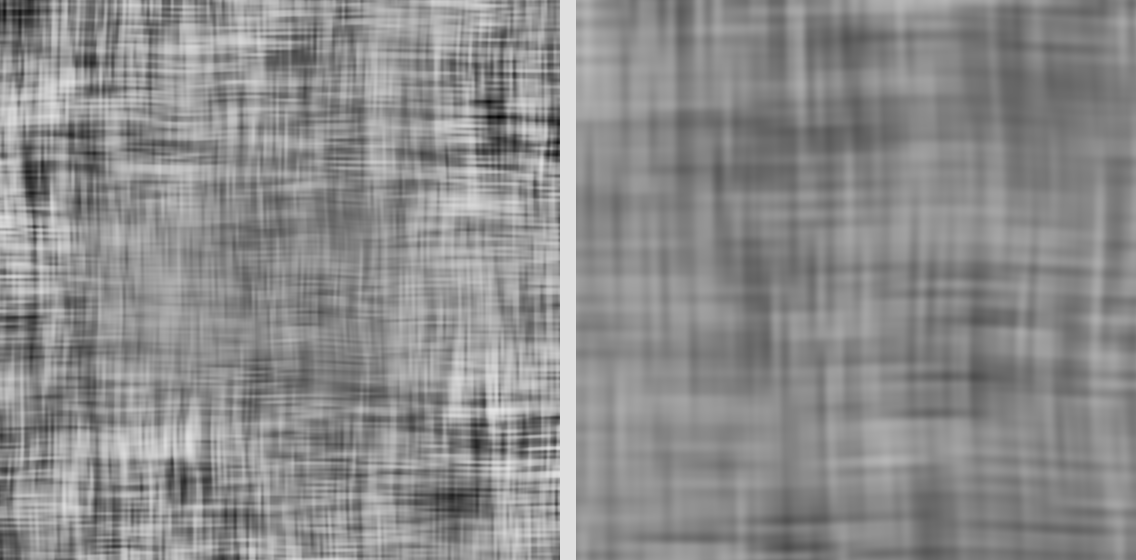
Left, the full canvas; right, a detail of the centre.
Give the GLSL for this texture, as a WebGL 2 fragment shader.

```glsl
#version 300 es
precision highp float;

#define BASE_GREY 0.56
#define CALM_CONTRAST 0.065
#define WORN_CONTRAST 0.215
#define BLOTCH_CONTRAST 0.2
#define COARSEST_THREADS 9.0
#define THREAD_OCTAVES 5
#define THREAD_GROWTH 2.12
#define COARSE_WEIGHT 0.34
#define FINE_WEIGHT 0.8
#define WOBBLE 0.006

uniform vec2 u_resolution;
out vec4 fragColor;

// Integer hash of a lattice cell, 0 to 1
float hash(vec2 cell, float seed) {
    uvec3 q = uvec3(ivec3(vec3(cell, seed)));
    uint h = q.x * 1597334673u ^ q.y * 3812015801u ^ q.z * 2798796415u;
    h = (h ^ (h >> 16)) * 2246822519u;
    h = (h ^ (h >> 13)) * 3266489917u;
    return float((h ^ (h >> 16)) >> 8) / 16777216.0;
}

vec2 fade(vec2 t) {
    return t * t * (3.0 - 2.0 * t);
}

float valueNoise(vec2 p, float seed) {
    vec2 cell = floor(p);
    vec2 w = fade(p - cell);
    float low = mix(hash(cell, seed), hash(cell + vec2(1, 0), seed), w.x);
    float high = mix(hash(cell + vec2(0, 1), seed), hash(cell + vec2(1, 1), seed), w.x);
    return mix(low, high, w.y);
}

// Soft clouds, centred on 0.5
float clouds(vec2 p, float seed) {
    float sum = 0.0;
    float weight = 0.55;
    for (int i = 0; i < 4; i++) {
        sum += weight * (valueNoise(p, seed + float(i)) - 0.5);
        p = p * 2.03 + 7.3;
        weight *= 0.5;
    }
    return 0.5 + sum;
}

// Brightness along one thread; every row is shifted by its own amount
float strand(float along, float row, float seed) {
    float x = along + 9.0 * hash(vec2(row, 77.0), seed);
    float cell = floor(x);
    float w = fade(vec2(x - cell)).x;
    return mix(hash(vec2(cell, row), seed), hash(vec2(cell + 1.0, row), seed), w);
}

float threads(vec2 p, float seed) {
    float row = floor(p.y);
    float w = fade(vec2(p.y - row)).x;
    return 2.0 * mix(strand(p.x, row, seed), strand(p.x, row + 1.0, seed), w) - 1.0;
}

// Streaks along x, from wide bands down to single threads
float streaks(vec2 p, float seed) {
    p.y += WOBBLE * (valueNoise(p * vec2(9.0, 5.0), seed + 50.0) - 0.5);
    float sum = 0.0;
    float count = COARSEST_THREADS;
    float lengthwise = 2.6;
    for (int i = 0; i < THREAD_OCTAVES; i++) {
        float layer = seed + float(i);
        float fineness = float(i) / float(THREAD_OCTAVES - 1);
        float patchy = 0.4 + 1.2 * valueNoise(p * 7.0 + 3.7 * float(i), layer + 20.0);
        sum += mix(COARSE_WEIGHT, FINE_WEIGHT, fineness) * patchy
             * threads(p * vec2(lengthwise, count), layer);
        count *= THREAD_GROWTH;
        lengthwise *= 1.6;
    }
    return sum;
}

void main() {
    vec2 uv = gl_FragCoord.xy / u_resolution;

    // Wear comes in uneven patches, more of them toward the borders
    float border = smoothstep(0.08, 0.6, length(uv - 0.5));
    float wear = smoothstep(0.25, 1.0, 0.36 * border + 0.8 * clouds(uv * 4.0, 101.0));
    float contrast = mix(CALM_CONTRAST, WORN_CONTRAST, wear);

    // Crossed streaks
    float weave = streaks(uv, 201.0) + streaks(uv.yx, 301.0);

    // Broad light and dark blotches, drawn out along both thread directions
    float blotch = clouds(uv * vec2(3.5, 7.0), 401.0) + clouds(uv * vec2(7.0, 3.5), 501.0) - 1.0;
    blotch *= mix(0.4, 1.2, wear);

    // Extremes are compressed, highlights more than shadows
    float delta = contrast * weave + BLOTCH_CONTRAST * blotch;
    delta /= 1.0 + 0.7 * abs(delta);
    delta -= 0.5 * delta * delta;

    fragColor = vec4(vec3(BASE_GREY + delta), 1.0);
}
```
